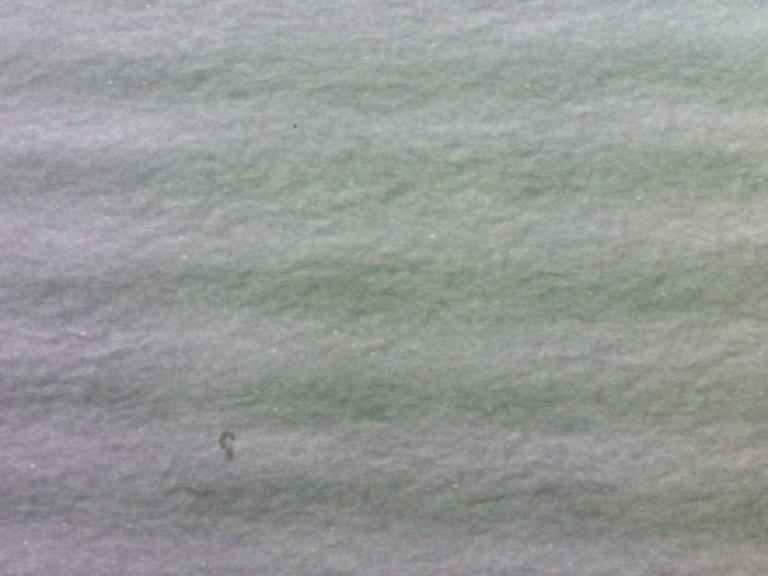
Write a Shadertoy shader that draws this texture.

```glsl
// Soft fibrous paper under a dim lens: broad horizontal ripples, crumpled
// creases lit from above and fine grain, over a tint that drifts from lilac
// through grey-green to warm grey. Built from layered gradient noise.

const vec3 TOP_GREY    = vec3(0.656, 0.668, 0.678);
const vec3 BOTTOM_GREY = vec3(0.535, 0.532, 0.540);
const vec3 CENTRE_TINT = vec3(-0.020, 0.004, -0.042);
const vec3 LILAC_TINT  = vec3(0.012, -0.010, 0.030);
const vec3 WARM_TINT   = vec3(0.016, 0.014, -0.020);
const vec3 MINT_TINT   = vec3(-0.004, 0.034, 0.010);
const vec3 TROUGH_TINT = vec3(-0.006, 0.003, -0.010);
const vec3 FLECK_BROWN = vec3(0.36, 0.32, 0.27);
const vec3 DOT_BLUE    = vec3(0.32, 0.34, 0.46);

const float RIPPLE_PERIOD = 0.189;
const float RIPPLE_CREST  = 0.592;
const float RIPPLE_DEPTH  = 0.036;
const float BLOTCH_DEPTH  = 0.065;
const float CRUMPLE_DEPTH = 0.090;
const float CREASE_DEPTH  = 0.048;
const float FIBRE_DEPTH   = 0.050;
const float GRAIN_DEPTH   = 0.036;
const float CHROMA_DEPTH  = 0.022;
const float GLINT_CELLS   = 30.0;
const float TAU = 6.2831853;

vec2 hash2(vec2 p) {
    vec3 q = fract(vec3(p.xyx) * vec3(0.1031, 0.1030, 0.0973));
    q += dot(q, q.yzx + 33.33);
    return fract((q.xx + q.yz) * q.zy);
}

float gradientNoise(vec2 p) {
    vec2 i = floor(p), f = fract(p);
    vec2 u = f * f * f * (f * (f * 6.0 - 15.0) + 10.0);
    float corner[4];
    for (int k = 0; k < 4; k++) {
        vec2 o = vec2(k & 1, k >> 1);
        float a = TAU * hash2(i + o + 211.0).x;
        corner[k] = dot(vec2(cos(a), sin(a)), f - o);
    }
    return mix(mix(corner[0], corner[1], u.x), mix(corner[2], corner[3], u.x), u.y);
}

float fbm(vec2 p) {
    float sum = 0.0, amp = 0.6;
    for (int i = 0; i < 4; i++) {
        sum += amp * gradientNoise(p);
        p = mat2(1.92, 0.30, -0.30, 1.92) * p + 17.3;
        amp *= 0.55;
    }
    return sum;
}

// Slow colour drift across the sheet
vec3 sheetTint(vec2 p, float aspect) {
    float x = p.x / aspect;
    vec2 c = (vec2(x, p.y) - vec2(0.56, 0.54)) / vec2(0.40, 0.36);
    vec3 tint = mix(BOTTOM_GREY, TOP_GREY, smoothstep(-0.05, 1.05, p.y));
    tint += CENTRE_TINT * exp(-dot(c, c));
    tint += LILAC_TINT * smoothstep(0.42, 0.0, x) * smoothstep(1.3, 0.6, p.y);
    tint += WARM_TINT * smoothstep(0.72, 1.0, x) * smoothstep(1.0, 0.7, p.y);
    tint += MINT_TINT * smoothstep(0.7, 1.0, x) * smoothstep(0.75, 1.0, p.y);
    return tint;
}

// Sparse small shiny fibres, one candidate per cell
float glints(vec2 p) {
    vec2 cell = floor(p * GLINT_CELLS);
    vec2 r = hash2(cell + 71.0);
    vec2 d = fract(p * GLINT_CELLS) - 0.25 - 0.5 * r;
    float chosen = step(0.955, hash2(cell + 139.0).x);
    return chosen * r.y * smoothstep(0.18, 0.0, length(d * vec2(0.8, 1.1)));
}

// A small hooked fleck of dirt: an open ring with a tail
float fleck(vec2 d) {
    d += 0.004 * vec2(gradientNoise(d * 110.0), gradientNoise(d * 110.0 + 9.0));
    float ring = abs(length(d * vec2(1.0, 0.85)) - 0.011);
    ring += 0.8 * max(0.0, d.x - d.y - 0.004);
    vec2 t = d - vec2(0.003, -0.020);
    float tail = length(t * vec2(1.0, 0.5)) - 0.002;
    return smoothstep(0.009, 0.0, min(ring, tail));
}

void mainImage(out vec4 fragColor, in vec2 fragCoord) {
    vec2 p = fragCoord / iResolution.y;
    float aspect = iResolution.x / iResolution.y;

    // Broad ripples, gently bent, with long uneven blotches
    float bend = 0.035 * gradientNoise(p * vec2(2.2, 4.0) + 5.0);
    float wave = cos(TAU * (p.y + bend - RIPPLE_CREST) / RIPPLE_PERIOD);
    float light = RIPPLE_DEPTH * wave * (1.0 + 0.8 * gradientNoise(p * vec2(2.5, 5.0)));
    light += BLOTCH_DEPTH * fbm(p * vec2(4.0, 11.0) + 60.0);

    // Crumpled relief lit from above, leaning up to the right
    vec2 warp = vec2(fbm(p * 9.0), fbm(p * 9.0 + 40.0));
    vec2 s = vec2(p.x, p.y - 0.10 * p.x);
    vec2 q = s * vec2(17.0, 36.0) + 0.5 * warp;
    float relief = fbm(q) - fbm(q + vec2(-0.12, 0.45));
    float strength = 1.0 + 0.9 * gradientNoise(p * vec2(4.0, 7.0) + 12.0);
    light += CRUMPLE_DEPTH * relief * strength;

    // Thin broken creases in the troughs
    float ridge = abs(gradientNoise(s * vec2(6.0, 19.0) + warp * 0.6 + 23.0));
    float broken = smoothstep(-0.1, 0.35, gradientNoise(p * vec2(8.0, 12.0) + 80.0));
    light -= CREASE_DEPTH * smoothstep(0.12, 0.0, ridge) * broken * smoothstep(0.4, -0.8, wave);

    // Fibres, grain and glints
    light += FIBRE_DEPTH * gradientNoise(s * vec2(62.0, 95.0) + warp);
    light += GRAIN_DEPTH * gradientNoise(p * 165.0 + 31.0);
    light += 0.13 * glints(p);

    vec3 chroma = vec3(gradientNoise(p * 42.0), gradientNoise(p * 42.0 + 90.0),
                       gradientNoise(p * 42.0 + 180.0));
    vec3 color = sheetTint(p, aspect) + light + CHROMA_DEPTH * chroma;
    color -= TROUGH_TINT * wave;

    // Stray dirt
    color = mix(color, FLECK_BROWN, 0.6 * fleck(p - vec2(0.297 * aspect, 0.233)));
    float dotDist = length(p - vec2(0.384 * aspect, 0.781));
    color = mix(color, DOT_BLUE, 0.7 * smoothstep(0.006, 0.0, dotDist));
    fragColor = vec4(clamp(color, 0.0, 1.0), 1.0);
}
```
